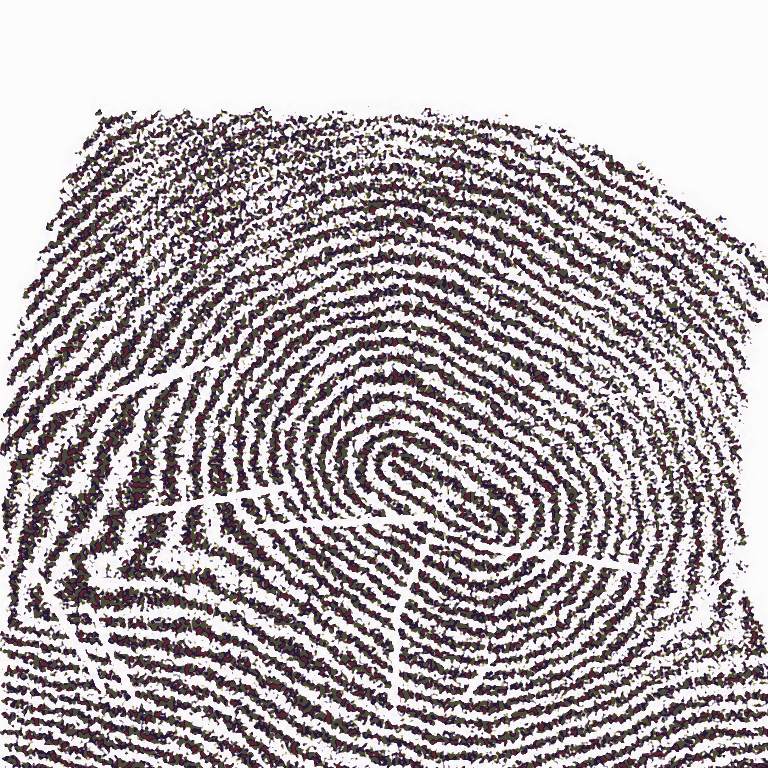
This pattern is drawn by a WebGL 2 fragment shader. Its source:

```glsl
#version 300 es
precision highp float;

uniform vec2 u_resolution;
out vec4 fragColor;

vec2 latticeGradient(vec2 cell) {
    float h = fract(sin(dot(cell, vec2(127.1, 311.7))) * 43758.5);
    return vec2(cos(h * 6.2832), sin(h * 6.2832));
}

float gradientNoise(vec2 p) {
    vec2 i = floor(p), f = fract(p);
    vec2 u = f * f * f * (f * (f * 6.0 - 15.0) + 10.0);
    vec2 e = vec2(0.0, 1.0);
    float low = mix(dot(latticeGradient(i), f),
                    dot(latticeGradient(i + e.yx), f - e.yx), u.x);
    float high = mix(dot(latticeGradient(i + e.xy), f - e.xy),
                     dot(latticeGradient(i + 1.0), f - 1.0), u.x);
    return mix(low, high, u.y) * 1.4;
}

vec2 fromSegment(vec2 p, vec2 a, vec2 b) {
    vec2 ab = b - a;
    return p - a - ab * clamp(dot(p - a, ab) / dot(ab, ab), 0.0, 1.0);
}

// Round arcs near the axis that continue as straight flanks
float archDistance(vec2 q, float leftTilt, float rightTilt) {
    float a = clamp(atan(q.x, q.y), -leftTilt, rightTilt);
    return dot(q, vec2(sin(a), cos(a)));
}

float smoothMax(float a, float b, float k) {
    float h = max(k - abs(a - b), 0.0) / k;
    return max(a, b) + h * h * k * 0.25;
}

// Closed loops at the core open into arches above and sagging lines below
float ridgeField(vec2 p) {
    vec2 q = fromSegment(p, vec2(0.51, 0.395), vec2(0.635, 0.313));
    float loops = length(q) + 1e-5;
    float steepen = 1.0 - smoothstep(-0.25, 0.08, q.y);
    float upper = archDistance(q, 0.74 + 0.26 * steepen, 0.95 + 0.2 * steepen);
    float lower = archDistance(vec2(q.x, -q.y), 0.32, 0.26);
    lower -= 0.05 * (1.0 - smoothstep(-0.25, 0.1, q.x));
    float arches = smoothMax(upper, lower, 0.02);
    float tighten = 1.0 + 0.14 * (1.0 - smoothstep(-0.9, 0.5, q.y / loops));
    return tighten * mix(loops, arches, smoothstep(0.11, 0.52, loops));
}

// Ragged outline: curved top, slanted left side, open bottom
float printMask(vec2 p) {
    float shoulder = max(p.x - 0.55, 0.0);
    float slant = max(p.y - 0.39, 0.0);
    float top = 0.867 - 0.93 * shoulder * shoulder - p.y;
    float left = p.x - 0.58 * slant * slant + 0.008;
    float right = 0.98 + 0.5 * max(0.25 - p.y, 0.0) + 0.06 * smoothstep(0.5, 0.7, p.y) - p.x;
    float ragged = 0.012 * gradientNoise(p * 28.0);
    return smoothstep(-0.008, 0.022, min(min(top, left), right) + ragged);
}

float creaseMask(vec2 p) {
    vec4 creases[10] = vec4[10](
        vec4(0.17, 0.330, 0.37, 0.365), vec4(0.32, 0.314, 0.56, 0.325),
        vec4(0.56, 0.300, 0.517, 0.20), vec4(0.517, 0.20, 0.514, 0.06),
        vec4(0.62, 0.290, 0.83, 0.260), vec4(0.05, 0.250, 0.135, 0.10),
        vec4(0.115, 0.21, 0.175, 0.09), vec4(0.07, 0.465, 0.28, 0.53),
        vec4(0.64, 0.140, 0.605, 0.09), vec4(0.90, 0.180, 0.965, 0.285));
    float nearest = 1.0;
    for (int i = 0; i < 10; i++) {
        nearest = min(nearest, length(fromSegment(p, creases[i].xy, creases[i].zw)));
    }
    return 1.0 - smoothstep(0.001, 0.006, nearest + 0.004 * gradientNoise(p * 70.0));
}

float patchGlow(vec2 p, vec2 center, vec2 size) {
    vec2 d = (p - center) / size;
    return exp(-dot(d, d));
}

void main() {
    vec2 p = gl_FragCoord.xy / u_resolution;

    // Ridges with a slow wobble and ragged sides
    float wobble = 0.009 * gradientNoise(p * 7.0) + 0.006 * gradientNoise(p * 24.0 + 9.0)
                 + 0.004 * gradientNoise(p * 75.0 + 3.0);
    float ridge = cos(6.2832 * (ridgeField(p) + wobble) / 0.0222);

    // Smudged and pale patches
    float smudge = patchGlow(p, vec2(0.27, 0.76), vec2(0.17, 0.17))
                 + 0.7 * patchGlow(p, vec2(0.52, 0.81), vec2(0.25, 0.1));
    float pale = patchGlow(p, vec2(0.87, 0.45), vec2(0.14, 0.2))
               + 0.8 * patchGlow(p, vec2(0.92, 0.15), vec2(0.1, 0.07))
               + 0.4 * patchGlow(p, vec2(0.9, 0.72), vec2(0.15, 0.1));
    float contrast = 1.0 - 0.6 * min(smudge, 1.0) - 0.5 * min(pale, 1.0);

    // Paper grain breaks up the ink
    float grain = gradientNoise(p * 203.0) + 0.6 * gradientNoise(p * 118.0 + 31.0);
    float blotch = gradientNoise(p * 13.0 + 5.0);
    float mask = printMask(p);
    float level = ridge * contrast + 1.45 * grain + 0.3 * blotch + 0.08 - 0.25 * pale;
    level -= 4.5 * (1.0 - mask) + 3.0 * creaseMask(p);
    float ink = smoothstep(-0.45, 0.6, level);

    // Violet, olive and brown ink with lavender or tan fringes
    float hue = gradientNoise(p * 137.0 + 57.0);
    vec3 dark = mix(vec3(0.14, 0.09, 0.23), vec3(0.30, 0.30, 0.22), smoothstep(0.04, 0.12, hue));
    dark = mix(dark, vec3(0.36, 0.15, 0.17), smoothstep(0.22, 0.3, -hue));
    vec3 fringe = mix(vec3(0.57, 0.52, 0.64), vec3(0.75, 0.71, 0.50), smoothstep(0.1, 0.18, hue));
    vec3 paper = vec3(0.99) - mask * vec3(0.02, 0.03, 0.02) * (0.7 + hue);
    vec3 color = mix(paper, fringe, smoothstep(0.12, 0.36, ink));
    color = mix(color, dark, smoothstep(0.56, 0.78, ink));
    fragColor = vec4(color, 1.0);
}
```
